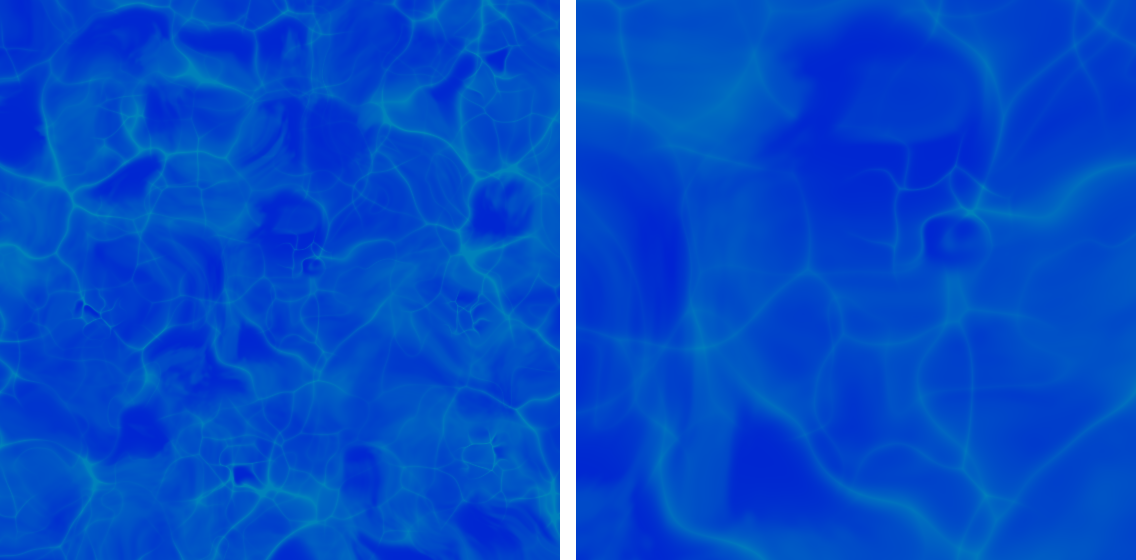
Left: the whole. Right: its middle third, enlarged.
This texture is drawn by a three.js fragment shader. Its source:

```glsl
// Deep blue water surface with a soft, irregular web of caustic light.
varying vec2 vUv;

const vec3 DEEP_BLUE = vec3(0.0, 0.13, 0.825);
const vec3 LIT_BLUE = vec3(0.0, 0.50, 0.735);
const float BASE_LIGHT = 0.36;     // mean level between deep and lit
const float FOG_SCALE = 10.5;
const float FOG_CONTRAST = 0.80;
const float WISP_GAIN = 0.15;
const float WEB_SCALE = 7.0;       // main cells across the canvas
const float FINE_SCALE = 10.5;     // fainter second web
const float WEB_GAIN = 0.54;
const float FINE_GAIN = 0.30;
const float HALO_GAIN = 0.08;
const float HALO_FALLOFF = 7.0;
const float WARP = 0.080;          // bending of the web, in canvas units
const float RIPPLE = 0.036;        // small hooks along the lines
const float DARK_SHARE = 0.40;     // share of cells holding a dark pool
const float POOL_LEVEL = 0.06;
const float TANGLE_GRID = 3.0;
const float TANGLE_CHANCE = 0.75;

float hash1(vec2 p) {
  vec3 q = fract(p.xyx * 0.1031);
  q += dot(q, q.yzx + 33.33);
  return fract((q.x + q.y) * q.z);
}

vec2 hash2(vec2 p) {
  return vec2(hash1(p + 17.3), hash1(p.yx + 71.9));
}

float noise(vec2 p) {
  vec2 cell = floor(p);
  vec2 f = fract(p);
  f = f * f * f * (f * (f * 6.0 - 15.0) + 10.0);
  float low = mix(hash1(cell), hash1(cell + vec2(1.0, 0.0)), f.x);
  float high = mix(hash1(cell + vec2(0.0, 1.0)), hash1(cell + 1.0), f.x);
  return mix(low, high, f.y);
}

vec2 noise2(vec2 p) {
  return vec2(noise(p + 5.2), noise(p + 41.7)) - 0.5;
}

float fbm(vec2 p) {
  const mat2 TURN = mat2(1.6, 1.2, -1.2, 1.6);
  float sum = 0.0;
  float gain = 0.5;
  for (int i = 0; i < 4; i++) {
    sum += gain * noise(p);
    p = TURN * p + 9.1;
    gain *= 0.54;
  }
  return sum;
}

// Thin curved streaks where the noise crosses its middle level
float wisps(vec2 p) {
  float ridge = 1.0 - abs(2.0 * noise(p + 1.1 * noise2(p * 1.4)) - 1.0);
  return pow(ridge, 7.0);
}

// Soft cell borders: x = line, y = halo, z = dark pool inside some cells.
vec3 causticWeb(vec2 p, float falloff) {
  vec2 home = floor(p);
  vec2 nearestId = home;
  vec2 toPoint = vec2(0.0);
  float nearest = 9.0;
  float lineSum = 0.0;
  float haloSum = 0.0;
  for (int y = -1; y <= 1; y++) {
    for (int x = -1; x <= 1; x++) {
      vec2 id = home + vec2(float(x), float(y));
      vec2 offset = p - id - 0.06 - 0.88 * hash2(id);
      float d = length(offset);
      lineSum += exp(-falloff * d);
      haloSum += exp(-HALO_FALLOFF * d);
      if (d < nearest) {
        nearest = d;
        nearestId = id;
        toPoint = offset;
      }
    }
  }
  float line = lineSum * exp(falloff * nearest) - 1.0;
  float halo = haloSum * exp(HALO_FALLOFF * nearest) - 1.0;
  float chosen = smoothstep(1.0 - DARK_SHARE, 1.15 - DARK_SHARE, hash1(nearestId + 3.7));
  // Pools are crisp under the upper border and fade out downwards.
  float pool = chosen * (1.0 - smoothstep(0.08, 0.85, halo));
  pool *= smoothstep(-0.45, 0.05, toPoint.y);
  return vec3(line / (1.0 + 0.35 * line), halo / (1.0 + 0.5 * halo), pool);
}

void main() {
  vec2 uv = vUv;
  vec2 bent = uv + WARP * noise2(uv * 6.0) + RIPPLE * noise2(uv * 18.0);

  // Cloudy light with faint curved wisps at two sizes
  float fog = fbm(bent * FOG_SCALE + 1.6 * noise2(uv * 6.0 + 8.0));
  float streaks = wisps(bent * 7.0) + 0.8 * wisps(bent.yx * 13.0 + 33.0);
  float light = BASE_LIGHT + FOG_CONTRAST * (fog - 0.5) + WISP_GAIN * streaks;

  // Main web, with pools, and a fainter one crossing it
  float strength = smoothstep(0.25, 0.75, noise(uv * 8.0 + 23.0));
  vec3 web = causticWeb(bent * WEB_SCALE + 11.0, mix(34.0, 17.0, strength));
  vec3 fine = causticWeb((uv * 2.0 - bent).yx * FINE_SCALE + 37.0, 20.0);
  float fineStrength = smoothstep(0.25, 0.75, noise(uv * 9.0 + 61.0));
  float pool = web.z * (1.0 - 0.7 * smoothstep(0.52, 0.72, fog));
  light = mix(light, POOL_LEVEL, pool);
  light += WEB_GAIN * web.x * mix(0.15, 1.0, strength) + HALO_GAIN * web.y;
  light += FINE_GAIN * fine.x * fineStrength * (1.0 - pool);

  // Scattered small tangles of thin lines
  vec2 tile = floor(uv * TANGLE_GRID);
  vec2 center = (tile + 0.28 + 0.44 * hash2(tile + 90.0)) / TANGLE_GRID;
  float scale = mix(17.0, 28.0, hash1(tile + 55.0));
  float mask = 1.0 - smoothstep(0.6, 1.5, length(uv - center) * scale);
  mask *= step(hash1(tile + 29.0), TANGLE_CHANCE);
  vec2 knot = (uv - center) * scale + 0.7 * noise2(uv * scale * 1.6) + 50.5 + 7.0 * tile;
  vec3 tangle = causticWeb(knot, 13.0);
  light = mix(light, POOL_LEVEL, tangle.z * mask);
  light += 0.42 * tangle.x * mask;

  gl_FragColor = vec4(mix(DEEP_BLUE, LIT_BLUE, clamp(light, 0.0, 1.0)), 1.0);
}
```
